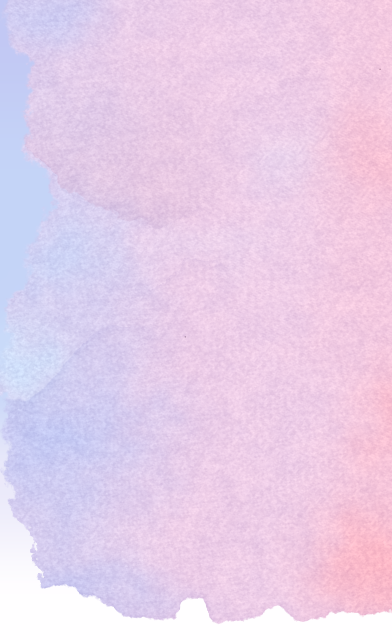
Write a WebGL 2 fragment shader that draws this background.

```glsl
#version 300 es
precision highp float;
// Torn-edged watercolour wash in pink, lilac and blue on grained white paper.
uniform vec2 u_resolution;
out vec4 outColor;

// Pigments
const vec3 PAPER = vec3(1.0, 0.995, 1.0);
const vec3 LILAC_PINK = vec3(0.932, 0.805, 0.908);
const vec3 MAUVE = vec3(0.895, 0.775, 0.88);
const vec3 LAVENDER = vec3(0.85, 0.81, 0.94);
const vec3 PERIWINKLE = vec3(0.76, 0.785, 0.955);
const vec3 SKY = vec3(0.77, 0.83, 0.97);
const vec3 ICE = vec3(0.81, 0.885, 0.985);
const vec3 ROSE = vec3(0.965, 0.785, 0.87);
const vec3 CORAL = vec3(0.99, 0.71, 0.765);
const vec3 PALE = vec3(0.92, 0.845, 0.94);
// Texture, in units of the canvas height
const float EDGE_ROUGH = 0.045;
const float EDGE_FRAY = 0.022;
const float EDGE_SOFT = 0.002;
const float BLOOM_WARP = 0.10;
const float GRAIN_SCALE = 270.0;
const float GRAIN_DEPTH = 0.105;
const float MOTTLE_DEPTH = 0.06;
const float SPECK_CELLS = 16.0;

float hash(vec2 p) {
  return fract(sin(dot(p, vec2(127.1, 311.7))) * 43758.5453);
}

float noise(vec2 p) {
  vec2 i = floor(p), f = fract(p);
  f = f * f * (3.0 - 2.0 * f);
  return mix(mix(hash(i), hash(i + vec2(1, 0)), f.x),
             mix(hash(i + vec2(0, 1)), hash(i + vec2(1, 1)), f.x), f.y);
}

// Fractal noise centred on zero
float fbm(vec2 p) {
  float sum = 0.0, amp = 0.5;
  for (int i = 0; i < 5; i++) {
    sum += amp * (noise(p) - 0.5);
    p = mat2(1.6, 1.2, -1.2, 1.6) * p + 7.3;
    amp *= 0.5;
  }
  return sum;
}

float bump(float x, float center, float width) {
  float d = (x - center) / width;
  return exp(-d * d);
}

float blob(vec2 p, vec2 center, vec2 radius) {
  vec2 d = (p - center) / radius;
  return exp(-dot(d, d));
}

float inside(float d, float soft) { return smoothstep(-soft, soft, d); }

// Pigment gathered just inside a drying edge
float rim(float d, float width) { return inside(d, EDGE_SOFT) * exp(-max(d, 0.0) / width); }

// Distances inside the left (x) and bottom (y) torn edges
vec2 washEdges(vec2 p, float rough) {
  float left = 0.006 + 0.046 * bump(p.y, 0.85, 0.09) + 0.074 * bump(p.y, 0.68, 0.075)
             + 0.024 * bump(p.y, 0.57, 0.05) + 0.065 * bump(p.y, 0.09, 0.10);
  float pocket = (p.x - 0.303) / 0.023;
  float bottom = 0.084 - 0.052 * smoothstep(0.09, 0.24, p.x) + 0.035 * exp(-pow(pocket, 4.0))
               + 0.017 * bump(p.x, 0.425, 0.03) + 0.011 * smoothstep(0.49, 0.53, p.x);
  return vec2(p.x - left + rough, p.y - bottom + 0.45 * rough);
}

void main() {
  vec2 p = gl_FragCoord.xy / u_resolution.y;
  float rough = EDGE_ROUGH * fbm(p * 30.0) + EDGE_FRAY * fbm(p * 120.0);
  vec2 q = p + BLOOM_WARP * vec2(fbm(p * 11.0), fbm(p * 11.0 + 40.0));

  // Backing: blue strip at the left, fading to white below
  vec3 backing = mix(SKY, PERIWINKLE, smoothstep(0.72, 0.95, p.y));
  backing = mix(vec3(0.92, 0.915, 0.98), backing, smoothstep(0.25, 0.42, p.y));
  backing = mix(PAPER, backing, smoothstep(0.06, 0.25, p.y));
  backing = mix(backing, ICE, 0.5 * blob(q, vec2(0.035, 0.45), vec2(0.05, 0.07)));

  // Broad tints from lavender at the left to rose at the right
  vec3 wash = mix(LAVENDER, LILAC_PINK, smoothstep(0.08, 0.31, q.x));
  wash = mix(wash, ROSE, 0.75 * smoothstep(0.42, 0.62, q.x));
  wash = mix(wash, LILAC_PINK, 0.6 * blob(q, vec2(0.22, 0.90), vec2(0.17, 0.13)));

  // Overlapping washes: upper bowl, middle hump, lower left hill
  float bowl = p.y - 0.652 - 3.0 * pow(p.x - 0.245, 2.0) + 0.8 * rough;
  float hump = 0.597 - 5.8 * pow(p.x - 0.33, 2.0) - p.y + 1.2 * rough;
  float hill = 0.378 + 0.11 * smoothstep(0.04, 0.17, p.x) - p.y + 0.35 * rough;
  float humpFade = smoothstep(0.21, 0.26, p.x) * (1.0 - smoothstep(0.34, 0.39, p.x));
  float hillFade = 1.0 - smoothstep(0.17, 0.28, p.x);
  float bowlFade = 1.0 - smoothstep(0.24, 0.42, p.x);
  float bowlSoft = mix(0.003, 0.03, smoothstep(0.2, 0.4, p.x));
  wash = mix(wash, MAUVE, 0.65 * inside(bowl, bowlSoft) * bowlFade * (1.0 - smoothstep(0.70, 0.95, p.y)));

  // Blue blooms
  wash = mix(wash, PERIWINKLE, 0.6 * blob(q, vec2(0.06, 0.97), vec2(0.11, 0.05)));
  wash = mix(wash, SKY, 0.75 * blob(q, vec2(0.10, 0.59), vec2(0.09, 0.07)));
  wash = mix(wash, LAVENDER, 0.6 * blob(q, vec2(0.12, 0.52), vec2(0.12, 0.06)));
  wash = mix(wash, ICE, 0.85 * blob(q, vec2(0.03, 0.44), vec2(0.06, 0.07)));
  wash = mix(wash, PERIWINKLE, 0.95 * inside(hill, 0.004) * blob(q, vec2(0.09, 0.31), vec2(0.14, 0.10)));
  wash = mix(wash, PERIWINKLE, 0.5 * blob(q, vec2(0.13, 0.07), vec2(0.15, 0.04)));

  // Pale and coral blooms
  wash = mix(wash, PALE, 0.8 * blob(q, vec2(0.45, 0.75), vec2(0.07, 0.06)));
  wash = mix(wash, PALE, 0.5 * blob(q, vec2(0.31, 0.62), vec2(0.12, 0.03)));
  wash = mix(wash, CORAL, 0.4 * blob(q, vec2(0.62, 0.76), vec2(0.10, 0.07)));
  wash = mix(wash, CORAL, 0.6 * blob(q, vec2(0.63, 0.35), vec2(0.07, 0.08)));
  wash = mix(wash, CORAL, 0.9 * blob(q, vec2(0.615, 0.11), vec2(0.10, 0.10)));

  // Dried rims, mottling and fibrous paper grain
  vec2 edges = washEdges(p, rough);
  float rims = 0.03 * rim(bowl, 0.02) * bowlFade + 0.035 * rim(hump, 0.018) * humpFade
             + 0.045 * rim(hill, 0.012) * hillFade + 0.04 * rim(edges.y, 0.006);
  wash -= rims * vec3(1.0, 1.0, 0.55);
  vec2 fibre = mat2(0.8, 0.45, -0.6, 0.9) * p * GRAIN_SCALE;
  float grain = 0.6 * noise(fibre) + 0.4 * noise(fibre * 1.9 + 5.0) - 0.5;
  wash += GRAIN_DEPTH * grain * vec3(0.9, 1.0, 0.7);
  wash += MOTTLE_DEPTH * fbm(p * 40.0) * vec3(1.0, 0.9, 0.4);

  // Sparse dark specks
  vec2 cell = floor(p * SPECK_CELLS);
  vec2 speckAt = 0.2 + 0.6 * vec2(hash(cell + 3.0), hash(cell + 9.0));
  float speck = 1.0 - smoothstep(0.008, 0.03, length(fract(p * SPECK_CELLS) - speckAt));
  wash -= 0.2 * speck * step(0.96, hash(cell + 21.0));

  // Crisp torn bottom, feathered left side
  float feather = mix(EDGE_SOFT, 0.007, smoothstep(0.1, 0.4, p.y));
  float cover = inside(edges.x, feather) * inside(edges.y, EDGE_SOFT);
  outColor = vec4(clamp(mix(backing, wash, cover), 0.0, 1.0), 1.0);
}
```
